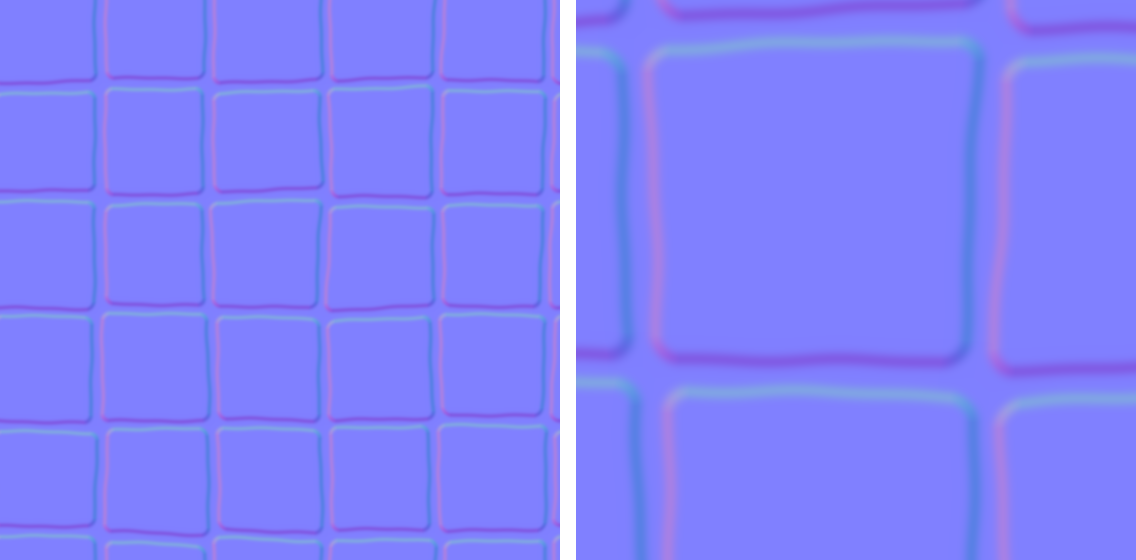
Left: the whole. Right: its middle third, enlarged.
This texture map is drawn by a Shadertoy shader. Its source:

```glsl
const float TILES = 5.0;                      // repeats across and down
const vec2  GRID_ORIGIN = vec2(0.177, 0.045); // a grout crossing, canvas units

// Lengths below are in tile widths
const float GAP_HALF = 0.045;    // grout centre to bevel centre
const float BEVEL_WIDTH = 0.023;
const float CORNER_RADIUS = 0.07;
const float EDGE_SHIFT = 0.032;  // sideways drift of each grout line
const float EDGE_SLOPE = 0.05;   // lean of each grout line
const float SIDE_JITTER = 0.010; // variation of the grout width
const float WAVE_HEIGHT = 0.006;

const vec3 FLAT_NORMAL = vec3(0.5, 0.5, 1.0);
const vec3 BEVEL_TILT = vec3(-0.15, 0.135, -0.10);

vec3 hash3(vec3 key) {
    vec3 k = vec3(dot(key, vec3(127.1, 311.7, 74.7)),
                  dot(key, vec3(269.5, 183.3, 246.1)),
                  dot(key, vec3(113.5, 271.9, 124.6)));
    return fract(sin(k) * 43758.545);
}

// Offset of a tile side; both sides of one grout line share drift and lean
float edgeOffset(vec2 id, float axis, float side, float t) {
    vec2 wrapped = mod(id, TILES);
    vec3 line = hash3(vec3(wrapped, axis + 1.0)) * 2.0 - 1.0;
    vec3 own = hash3(vec3(wrapped, axis + 4.0 + 3.0 * side));
    float phase = 6.2832 * own.x;
    float wave = sin(7.0 * t + phase) + 0.5 * sin(17.0 * t + 2.0 * phase);
    return EDGE_SHIFT * line.x
         + EDGE_SLOPE * line.y * abs(line.y) * t
         + SIDE_JITTER * (2.0 * own.y - 1.0)
         + WAVE_HEIGHT * wave;
}

// Bevel of one tile: xy is the outward direction, z the strength
vec3 tileBevel(vec2 p, vec2 id) {
    vec2 t = clamp(p, -0.6, 0.6);
    vec2 low = vec2(edgeOffset(id, 0.0, 0.0, t.y),
                    edgeOffset(id, 1.0, 0.0, t.x)) - 0.5 + GAP_HALF;
    vec2 high = vec2(edgeOffset(id + vec2(1.0, 0.0), 0.0, 1.0, t.y),
                     edgeOffset(id + vec2(0.0, 1.0), 1.0, 1.0, t.x)) + 0.5 - GAP_HALF;

    // Rounded box distance and its gradient
    vec2 fromCentre = p - 0.5 * (low + high);
    vec2 q = abs(fromCentre) - 0.5 * (high - low) + CORNER_RADIUS;
    vec2 outside = max(q, 0.0);
    float cornerLength = length(outside);
    float dist = cornerLength + min(max(q.x, q.y), 0.0) - CORNER_RADIUS;
    vec2 direction = sign(fromCentre) * outside / max(cornerLength, 1e-4);

    float band = dist / BEVEL_WIDTH;
    return vec3(direction, exp(-band * band));
}

void mainImage(out vec4 fragColor, in vec2 fragCoord) {
    vec2 uv = fragCoord / iResolution.xy;
    vec2 grid = (uv - GRID_ORIGIN) * TILES;
    vec2 cell = floor(grid);

    // Drifting edges can cross cell borders, so include the neighbours
    vec3 color = FLAT_NORMAL;
    for (int y = -1; y <= 1; y++) {
        for (int x = -1; x <= 1; x++) {
            vec2 id = cell + vec2(x, y);
            vec3 bevel = tileBevel(grid - id - 0.5, id);
            color += BEVEL_TILT * vec3(bevel.xy, 1.0) * bevel.z;
        }
    }
    fragColor = vec4(clamp(color, 0.0, 1.0), 1.0);
}
```
